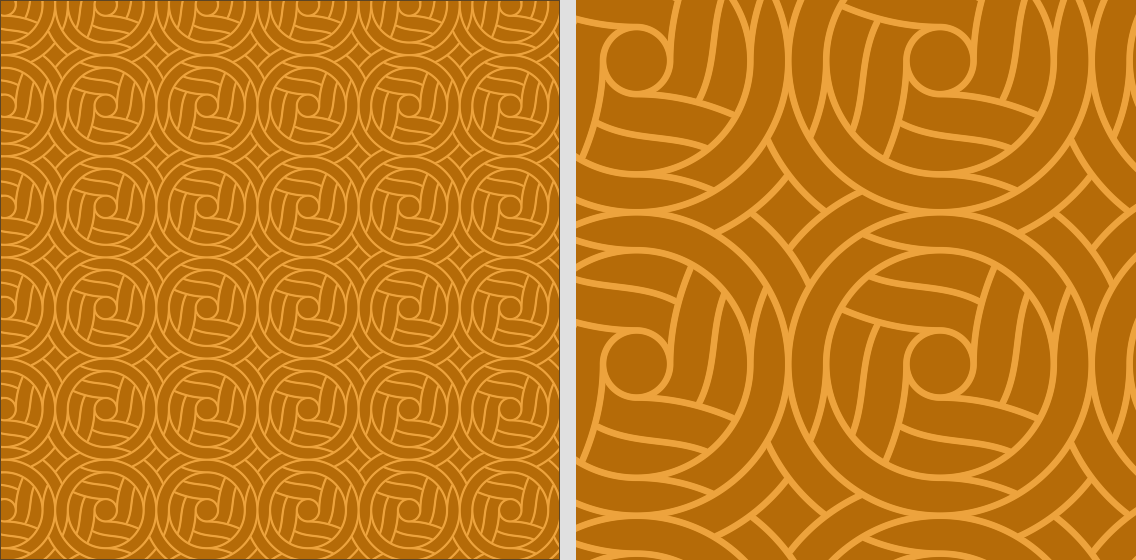
Left: the whole. Right: its middle third, enlarged.
Write a WebGL 2 fragment shader that draws this pattern.

```glsl
#version 300 es
precision highp float;

uniform vec2 u_resolution;
out vec4 outColor;

// Distance to a circle outline
float circle(vec2 p, float radius) {
    return abs(length(p) - radius);
}

// Line distance within one 16-unit cell, centred on the origin
float knotDistance(vec2 p) {
    float r = length(p);
    float d = min(circle(p, 8.0), circle(p, 6.0));
    d = min(d, min(circle(p, 1.77), circle(p, 10.0)));

    // Four quarter turns of the same arm
    for (int i = 0; i < 4; i++) {
        // Neighbour's outer arc: a leaf inside the ring, a strut outside it
        if (p.y * (8.0 - r) > 0.0) {
            d = min(d, circle(p - vec2(16.0, 0.0), 10.0));
        }
        if (r < 6.0 && p.y > 0.0) {
            // Sweep from the ring to the hub
            if (p.x < 0.0) {
                float sweep = abs(p.y - 1.77 - 0.042 * p.x * p.x);
                d = min(d, sweep / length(vec2(1.0, 0.084 * p.x)));
            }
            // S-shaped strand, stopped by the next sweep
            if (p.x < 1.77 + 0.042 * p.y * p.y) {
                float u = p.x + 1.08;
                float strand = abs(p.y - 4.08 + 0.12 * u + 0.013 * u * u * u);
                d = min(d, strand / length(vec2(1.0, 0.12 + 0.039 * u * u)));
            }
        }
        p = vec2(-p.y, p.x);
    }
    return d;
}

void main() {
    vec2 uv = gl_FragCoord.xy / u_resolution;
    float pixel = 1.0 / min(u_resolution.x, u_resolution.y);

    // Repeating cells
    float period = 0.1806;
    vec2 cell = (fract((uv - vec2(0.1888, 0.8112)) / period + 0.5) - 0.5) * 16.0;
    float soft = 0.6 * pixel * 16.0 / period;
    float line = 1.0 - smoothstep(-soft, soft, knotDistance(cell) - 0.175);

    vec3 ochre = vec3(0.71, 0.42, 0.03);
    vec3 gold = vec3(0.93, 0.64, 0.24);
    vec3 color = mix(ochre, gold, line);

    // Thin dark frame
    vec2 toEdge = min(uv, 1.0 - uv);
    float edge = min(toEdge.x, toEdge.y);
    float frame = 1.0 - smoothstep(-0.5 * pixel, 0.5 * pixel, edge - 0.0018);
    color = mix(color, vec3(0.36, 0.27, 0.15), frame);

    outColor = vec4(color, 1.0);
}
```
